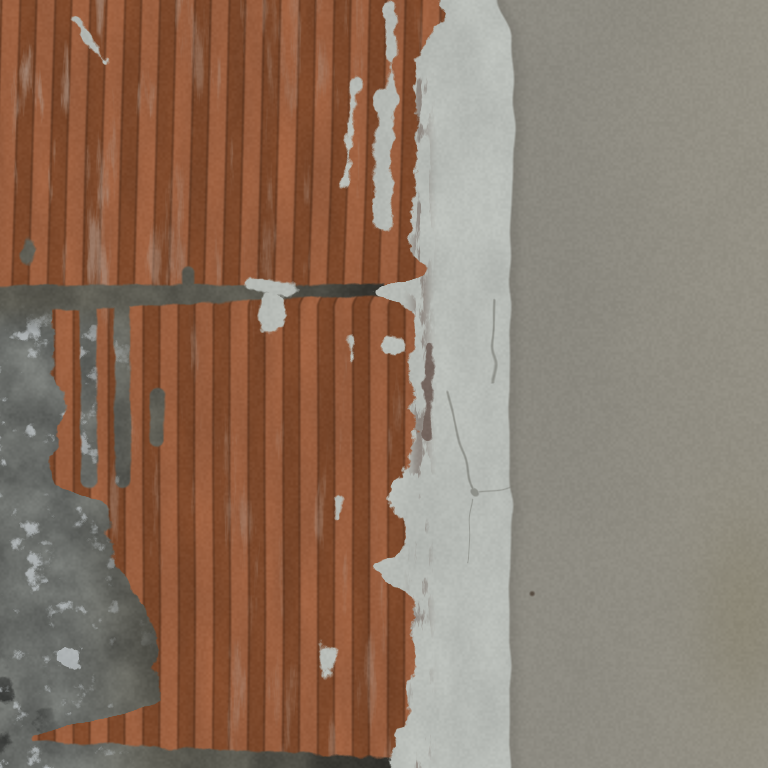
Write a WebGL 2 fragment shader that draws this texture.

```glsl
#version 300 es
precision highp float;
uniform vec2 u_resolution;
out vec4 fragColor;

float hash(vec2 p) {
  p = fract(p * vec2(0.1031, 0.1137));
  p += dot(p, p.yx + 33.33);
  return fract((p.x + p.y) * p.x * 47.0);
}

float noise(vec2 p) {
  vec2 i = floor(p), f = fract(p);
  f = f * f * (3.0 - 2.0 * f);
  return mix(mix(hash(i), hash(i + vec2(1, 0)), f.x),
             mix(hash(i + vec2(0, 1)), hash(i + vec2(1, 1)), f.x), f.y);
}

float fbm(vec2 p) {
  float sum = 0.0, gain = 0.5;
  for (int i = 0; i < 5; i++) {
    sum += gain * noise(p);
    p = p * 2.03 + 17.1;
    gain *= 0.5;
  }
  return sum;
}

// Coverage of the inside of a signed distance
float cover(float d) { return smoothstep(0.002, -0.002, d); }

float bump(float y, float center, float width) {
  float t = (y - center) / width;
  return exp(-t * t);
}

float segment(vec2 p, vec2 a, vec2 b) {
  vec2 d = b - a;
  return length(p - a - d * clamp(dot(p - a, d) / dot(d, d), 0.0, 1.0));
}

float blob(vec2 p, vec2 center, vec2 radius) {
  return (length((p - center) / radius) - 1.0) * min(radius.x, radius.y);
}

vec3 brickColor(vec2 p) {
  float upper = smoothstep(0.6, 0.63, p.y);
  float x = p.x - 0.3568 - upper * (0.012 + 0.025 * (p.y - 0.62)) + 0.002 * (noise(p * vec2(9, 5)) - 0.5);
  float phase = abs(fract(x / 0.0456 + 0.5) - 0.5);
  float ridge = smoothstep(0.3, 0.2, phase);
  vec3 color = mix(vec3(0.49, 0.285, 0.17), vec3(0.61, 0.375, 0.25), ridge);
  color *= 1.0 - 0.18 * bump(phase, 0.27, 0.04);
  color *= 0.9 + 0.2 * fbm(p * vec2(35, 9));
  // Chalky vertical scuffs, heavier at upper left
  float scuff = smoothstep(0.58, 0.8, fbm(p * vec2(60, 9) + 4.0));
  color = mix(color, vec3(0.66, 0.56, 0.5), scuff * (0.4 + 0.4 * upper * smoothstep(0.3, 0.0, p.x)));
  return color;
}

float mortarMask(vec2 p, float rough) {
  // Spread heap on the left
  float edge = 0.068 + 0.07 * smoothstep(0.375, 0.34, p.y) + 0.065 * smoothstep(0.32, 0.15, p.y)
             - 0.16 * smoothstep(0.09, 0.035, p.y) + 0.015 * bump(p.y, 0.47, 0.03);
  float d = max(p.x - edge + rough * 0.025, p.y - 0.618);
  // Horizontal joints
  float joint = abs(p.y - 0.611 - 0.024 * p.x) - mix(0.016, 0.008, smoothstep(0.1, 0.45, p.x));
  d = min(d, max(joint, p.x - 0.5) + rough * 0.008);
  d = min(d, max(p.y - 0.038 + 0.05 * p.x, p.x - 0.515) + rough * 0.01);
  // Runs below the joint
  for (int i = 0; i < 2; i++) {
    float x = 0.115 + 0.044 * float(i);
    d = min(d, segment(p, vec2(x, 0.61), vec2(x + 0.001, 0.375)) - 0.0105 + rough * 0.006);
  }
  d = min(d, segment(p, vec2(0.205, 0.485), vec2(0.204, 0.428)) - 0.009 + rough * 0.005);
  d = min(d, segment(p, vec2(0.245, 0.645), vec2(0.245, 0.62)) - 0.008);
  d = min(d, blob(p, vec2(0.038, 0.675), vec2(0.009, 0.018)) + rough * 0.015);
  return cover(d);
}

vec3 mortarColor(vec2 p) {
  float heap = smoothstep(0.23, 0.07, p.x) * smoothstep(0.61, 0.56, p.y);
  vec3 color = mix(vec3(0.35, 0.345, 0.31), vec3(0.43, 0.44, 0.425), heap);
  color *= 0.72 + 0.56 * fbm(p * 26.0);
  color *= 1.0 - 0.4 * smoothstep(0.3, 0.5, p.x);
  color *= 1.0 - 0.6 * smoothstep(0.5, 0.65, fbm(p * 30.0 + 9.0)) * bump(p.y, 0.07, 0.06) * smoothstep(0.1, 0.0, p.x);
  float glint = smoothstep(0.6, 0.75, fbm(p * 48.0 + 2.0)) * heap;
  glint = max(glint, cover(blob(p, vec2(0.09, 0.145), vec2(0.018, 0.016)) + 0.03 * (fbm(p * 75.0) - 0.4)));
  return mix(color, vec3(0.74, 0.76, 0.77), 0.8 * glint);
}

float plasterMask(vec2 p, float rough) {
  // Ragged left border of the white band
  float edge = 0.538 + 0.035 * smoothstep(0.9, 1.0, p.y) + 0.025 * bump(p.y, 0.648, 0.014)
             - 0.052 * bump(p.y, 0.621, 0.014) - 0.032 * bump(p.y, 0.355, 0.035)
             - 0.045 * bump(p.y, 0.258, 0.025) - 0.03 * smoothstep(0.09, 0.0, p.y);
  float d = edge - p.x + rough * 0.035;
  // Flakes and drips on the brick
  float flake = segment(p, vec2(0.503, 0.87), vec2(0.497, 0.71)) - 0.011;
  flake = min(flake, segment(p, vec2(0.505, 0.99), vec2(0.512, 0.87)) - 0.006);
  flake = min(flake, segment(p, vec2(0.46, 0.89), vec2(0.451, 0.765)) - 0.006);
  flake = min(flake, blob(p, vec2(0.352, 0.592), vec2(0.018, 0.027)));
  flake = min(flake, segment(p, vec2(0.325, 0.633), vec2(0.38, 0.622)) - 0.009);
  flake = min(flake, blob(p, vec2(0.424, 0.147), vec2(0.009, 0.018)));
  flake = min(flake, blob(p, vec2(0.512, 0.55), vec2(0.022, 0.014)) + 0.004);
  flake = min(flake, segment(p, vec2(0.1, 0.975), vec2(0.135, 0.92)) - 0.004);
  flake = min(flake, segment(p, vec2(0.458, 0.56), vec2(0.458, 0.53)) - 0.003);
  flake = min(flake, segment(p, vec2(0.44, 0.35), vec2(0.44, 0.325)) - 0.002);
  return cover(min(d, flake + rough * 0.022));
}

vec3 plasterColor(vec2 p) {
  vec3 color = vec3(0.72, 0.735, 0.715) * (0.94 + 0.12 * fbm(p * vec2(28, 14)));
  // Exposed base along the left border, then cracks
  float scrape = cover(segment(p, vec2(0.558, 0.55), vec2(0.556, 0.43)) - 0.005 + 0.014 * (fbm(p * 60.0) - 0.45));
  scrape = max(scrape, 0.6 * bump(p.x, 0.547, 0.012) * smoothstep(0.5, 0.62, fbm(p * vec2(110, 25))));
  color = mix(color, vec3(0.4, 0.33, 0.3), 0.85 * scrape);
  vec2 q = p + 0.008 * (vec2(noise(p * 40.0), noise(p * 40.0 + 7.0)) - 0.5);
  float crack = segment(q, vec2(0.582, 0.49), vec2(0.618, 0.36));
  crack = min(crack, segment(q, vec2(0.618, 0.36), vec2(0.665, 0.365)) + 0.001);
  crack = min(crack, segment(q, vec2(0.614, 0.35), vec2(0.608, 0.27)) + 0.001);
  crack = min(crack, segment(q, vec2(0.646, 0.61), vec2(0.642, 0.5)));
  crack = min(crack, length(q - vec2(0.618, 0.36)) - 0.004);
  return mix(color, vec3(0.42, 0.42, 0.39), 0.55 * smoothstep(0.003, 0.0, crack));
}

void main() {
  vec2 p = gl_FragCoord.xy / u_resolution;
  float rough = fbm(p * 45.0) - 0.48;
  vec3 color = mix(brickColor(p), mortarColor(p), mortarMask(p, rough));
  color = mix(color, plasterColor(p), plasterMask(p, rough));

  // Plain wall beyond the white band
  float border = 0.664 + 0.006 * bump(p.y, 0.84, 0.09) - 0.016 * smoothstep(0.95, 1.0, p.y)
               + 0.004 * bump(p.y, 0.345, 0.02) + 0.004 * (noise(vec2(p.y * 30.0, 3.0)) - 0.5);
  vec3 wall = mix(vec3(0.545, 0.535, 0.5), vec3(0.575, 0.56, 0.515), smoothstep(0.66, 1.0, p.x));
  wall *= 0.97 + 0.06 * fbm(p * 7.0);
  wall -= vec3(0.02, 0.025, 0.045) * bump(p.x, 0.97, 0.06) * bump(p.y, 0.2, 0.13);
  wall *= 1.0 - 0.08 * bump(p.x, border, 0.012);
  wall = mix(wall, vec3(0.34, 0.3, 0.26), cover(length(p - vec2(0.693, 0.227)) - 0.003));
  color = mix(color, wall, cover(border - p.x));
  color += 0.03 * (noise(p * 300.0) - 0.5);
  fragColor = vec4(color, 1.0);
}
```
